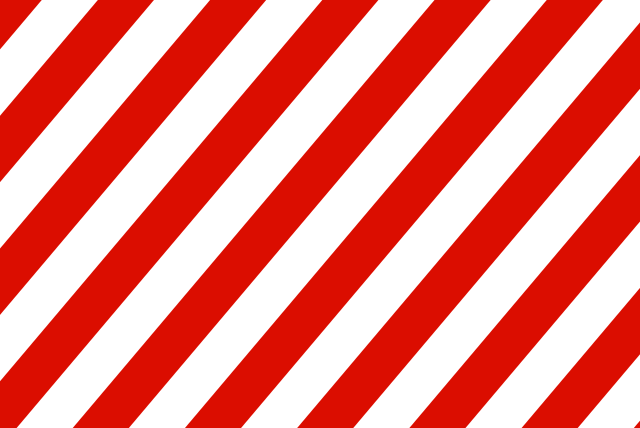
Write a Shadertoy shader that draws this pattern.

```glsl
// Diagonal red and white stripes of equal width, rising to the right.

// Signed distance to the nearest red stripe edge, in canvas heights (negative inside).
float stripeDistance(vec2 fromTopLeft) {
    vec2 stripesPerHeight = vec2(3.814, 3.224);
    float phase = dot(fromTopLeft, stripesPerHeight) - 0.122;
    float offCentre = abs(fract(phase + 0.5) - 0.5);
    return (offCentre - 0.25) / length(stripesPerHeight);
}

void mainImage(out vec4 fragColor, in vec2 fragCoord) {
    // Height-relative position, measured right and down from the top left corner
    vec2 fromTopLeft = vec2(fragCoord.x, iResolution.y - fragCoord.y) / iResolution.y;

    // Edge softened over about one pixel
    float halfPixel = 0.5 / iResolution.y;
    float white = smoothstep(-1.3 * halfPixel, 1.3 * halfPixel, stripeDistance(fromTopLeft));

    vec3 stripeRed = vec3(0.86, 0.05, 0.0);
    fragColor = vec4(mix(stripeRed, vec3(1.0), white), 1.0);
}
```
